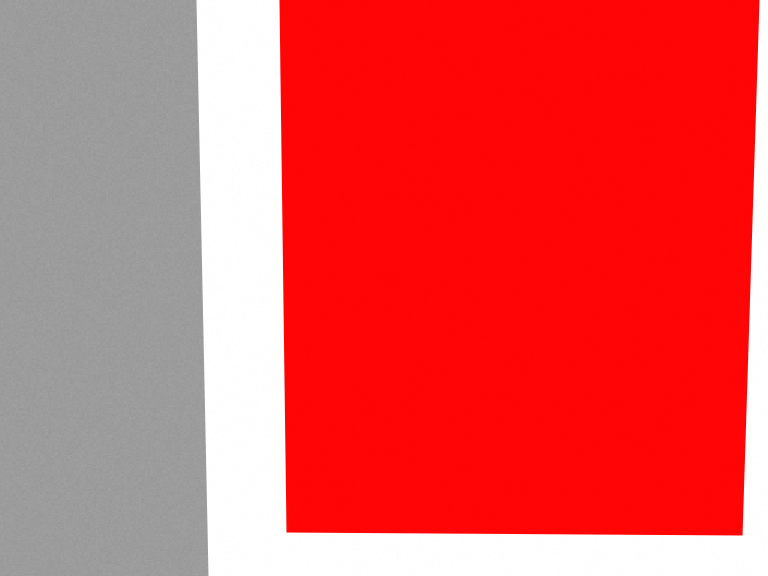
This background is drawn by a WebGL 1 fragment shader. Its source:

```glsl
precision highp float;

uniform vec2 u_resolution;

const vec3 WHITE = vec3(0.998);
const vec3 GRAY = vec3(0.61);
const vec3 RED = vec3(1.0, 0.02, 0.02);

float hash(vec2 cell) {
    vec3 q = fract(vec3(cell.xyx) * 0.1031);
    q += dot(q, q.yzx + 33.33);
    return fract((q.x + q.y) * q.z);
}

// Smoothed coverage of the half plane to the left of the line from a to b.
float leftOf(vec2 p, vec2 a, vec2 b, float pixel) {
    vec2 along = normalize(b - a);
    vec2 offset = p - a;
    float dist = along.x * offset.y - along.y * offset.x;
    return clamp(0.5 + dist / pixel, 0.0, 1.0);
}

// Fine grain centered on zero, on a grid with the given number of rows.
float grain(vec2 p, float rows) {
    vec2 cell = floor(p * rows);
    return 0.5 * (hash(cell) + hash(cell + 57.0)) - 0.5;
}

void main() {
    // The canvas spans 4/3 by 1 units.
    vec2 p = gl_FragCoord.xy / u_resolution * vec2(4.0 / 3.0, 1.0);
    float pixel = 1.0 / u_resolution.y;

    // Slanted gray band on the left
    float band = leftOf(p, vec2(0.3620, 0.0), vec2(0.3411, 1.0), pixel);

    // Tapered red panel, open at the top
    vec2 lowerLeft = vec2(0.4974, 0.0755);
    vec2 lowerRight = vec2(1.2891, 0.0703);
    float panel = leftOf(p, lowerLeft, lowerRight, pixel)
                * leftOf(p, lowerRight, vec2(1.3186, 1.0), pixel)
                * leftOf(p, vec2(0.4852, 1.0), lowerLeft, pixel);

    vec3 color = mix(WHITE, GRAY, band);
    color = mix(color, RED, panel);

    // Faint grain, strongest on the gray
    float strength = mix(0.012, 0.035, band);
    color += grain(p, 384.0) * strength;

    gl_FragColor = vec4(clamp(color, 0.0, 1.0), 1.0);
}
```
